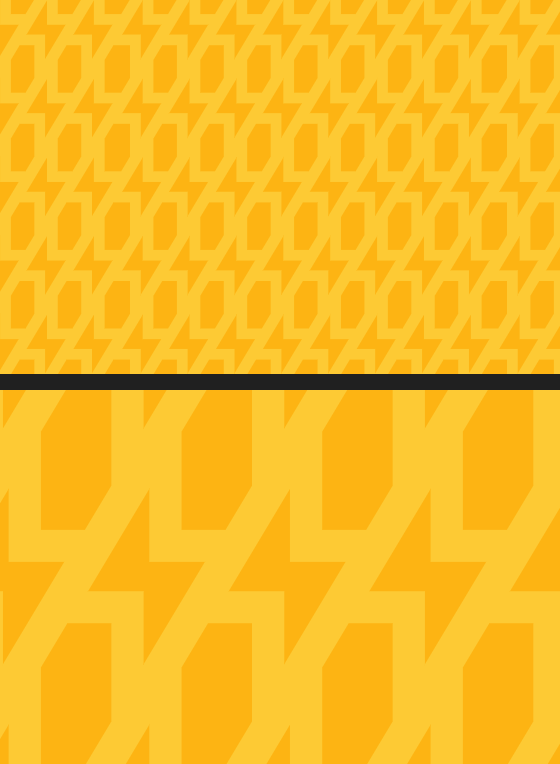
Top, the full canvas; bottom, a detail of the centre.
This pattern is drawn by a WebGL 1 fragment shader. Its source:

```glsl
precision highp float;
// Rows of bevelled six-sided plates alternating with lightning bolts in two
// flat yellows. Both shapes are intersections of half-planes on one lattice;
// one column in every eight is slightly stretched through its plates.

uniform vec2 u_resolution;

#define CANVAS      vec2(768.0, 512.0)    // design units across and down
#define PITCH       vec2(64.3, 107.6)     // column and row spacing
#define FIRST_PLATE vec2(31.0, 94.4)      // plate centre, from the top left
#define GROUP       8.0                   // columns between stretched ones
#define STRETCH     2.6                   // extra width of a stretched column
#define PLATE_HALF  vec2(16.1, 32.5)
#define BEVEL       20.15                 // plate centre to its slanted edge
#define BOLT_INNER  vec2(1.3, 6.7)        // half offsets of the bolt's notches
#define BOLT_SLANT  19.46                 // bolt centre to its slanted edge
#define SLANT       vec2(0.8575, 0.5145)  // unit normal of every slanted edge
#define LIGHT       vec3(0.992, 0.792, 0.204)
#define DARK        vec3(0.992, 0.706, 0.074)

// Position relative to the nearest lattice point
vec2 cell(vec2 p) {
  return mod(p + 0.5 * PITCH, PITCH) - 0.5 * PITCH;
}

// Removes the extra strip in the middle of the third plate of each group
float unstretch(float x) {
  float s = mod(x + 0.5 * PITCH.x, GROUP * PITCH.x + STRETCH);
  float seam = 2.5 * PITCH.x;
  return s - clamp(s - seam, 0.0, STRETCH) - 0.5 * PITCH.x;
}

// Rectangle with two opposite corners cut off
float plate(vec2 p) {
  vec2 box = abs(p) - PLATE_HALF;
  return max(max(box.x, box.y), abs(dot(p, SLANT)) - BEVEL);
}

// One right-angled half of the bolt
float boltHalf(vec2 p) {
  vec2 legs = p - BOLT_INNER;
  return max(max(legs.x, legs.y), -dot(p, SLANT) - BOLT_SLANT);
}

// Two halves, one turned by 180 degrees
float bolt(vec2 p) {
  return min(boltHalf(p), boltHalf(-p));
}

void main() {
  // Design space with y pointing down
  vec2 uv = gl_FragCoord.xy / u_resolution;
  vec2 p = vec2(uv.x, 1.0 - uv.y) * CANVAS - FIRST_PLATE;
  p.x = unstretch(p.x);

  // Bolts sit half a cell away from the plates in both directions
  float d = min(plate(cell(p)), bolt(cell(p + 0.5 * PITCH)));

  // Edge smoothing over one pixel
  float pixel = CANVAS.x / u_resolution.x;
  float ink = clamp(0.5 - d / pixel, 0.0, 1.0);
  gl_FragColor = vec4(mix(LIGHT, DARK, ink), 1.0);
}
```
